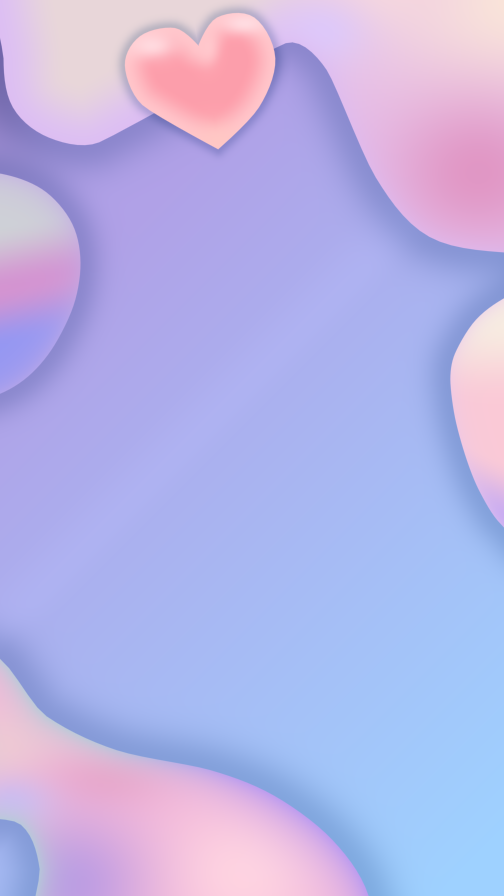
Reproduce this background procedurally as a WebGL 2 fragment shader.

```glsl
#version 300 es
precision highp float;
uniform vec2 u_resolution;
out vec4 fragColor;

// Tangent limited by the shorter neighbour, so a doubled knot is a corner
vec2 tangent(vec2 a, vec2 b, vec2 c) {
    return normalize(c - a) * min(distance(a, b), distance(b, c));
}

// Signed distance to a closed Hermite spline, negative inside
float blob(vec2 p, vec2 knot[12]) {
    float nearest = 1e3, side = 1.0;
    for (int i = 0; i < 12; i++) {
        vec2 b = knot[i], c = knot[(i + 1) % 12];
        vec2 m = tangent(knot[(i + 11) % 12], b, c);
        vec2 n = tangent(b, c, knot[(i + 2) % 12]);
        vec2 start = b;
        for (int j = 1; j <= 7; j++) {
            float t = float(j) / 7.0, u = 1.0 - t;
            vec2 end = b * u * u * (1.0 + 2.0 * t) + c * t * t * (3.0 - 2.0 * t)
                     + m * t * u * u - n * t * t * u;
            vec2 e = end - start, w = p - start;
            vec2 gap = w - e * clamp(dot(w, e) / max(dot(e, e), 1e-7), 0.0, 1.0);
            nearest = min(nearest, dot(gap, gap));
            bvec3 crossing = bvec3(p.y >= start.y, p.y < end.y, e.x * w.y > e.y * w.x);
            if (all(crossing) || !any(crossing)) side = -side;
            start = end;
        }
    }
    return side * sqrt(nearest);
}

// Soft spot of colour
void glow(inout vec3 col, vec2 p, vec2 centre, vec2 radius, vec3 tint) {
    vec2 q = (p - centre) / radius;
    col = mix(col, tint, exp(-dot(q, q)));
}

// Shadow around a shape, then its fill with a smooth edge
void layer(inout vec3 col, float d, vec3 fill, float reach, float pixel) {
    float shade = exp(-pow(max(d, 0.0) / reach, 2.0));
    col *= mix(vec3(1.0), vec3(0.80, 0.84, 0.89), shade);
    col = mix(col, fill, smoothstep(pixel, -pixel, d));
}

void main() {
    vec2 p = gl_FragCoord.xy / u_resolution * vec2(4.32, 7.68);
    float pixel = 3.2 / u_resolution.x;

    // Diagonal backdrop with a faint streak
    float slope = p.x + 7.68 - p.y;
    vec3 col = mix(vec3(0.69, 0.63, 0.905), vec3(0.62, 0.82, 1.0),
                   clamp((slope - 3.0) / 8.5, 0.0, 1.0));
    col += 0.014 * smoothstep(4.8, 5.4, slope) * smoothstep(5.8, 5.4, slope);
    glow(col, p, vec2(-0.1, 7.2), vec2(0.5, 0.85), vec3(0.55, 0.47, 0.74));

    // Wave along the top
    float d = blob(p, vec2[12](vec2(0.1, 8.28), vec2(0.03, 7.18), vec2(0.11, 6.76),
        vec2(0.42, 6.5), vec2(0.85, 6.46), vec2(2.45, 7.31), vec2(2.8, 7.08),
        vec2(3.22, 6.16), vec2(3.68, 5.65), vec2(4.4, 5.51), vec2(5.4, 5.51), vec2(6.0, 8.28)));
    vec3 fill = mix(vec3(0.87, 0.76, 0.95), vec3(0.91, 0.84, 0.85), smoothstep(0.0, 0.55, -d));
    fill = mix(fill, vec3(0.90, 0.74, 0.91), smoothstep(2.2, 3.2, p.x));
    glow(fill, p, vec2(4.5, 7.7), vec2(1.2, 0.9), vec3(0.98, 0.90, 0.85));
    glow(fill, p, vec2(3.3, 7.75), vec2(0.6, 0.35), vec3(0.96, 0.84, 0.87));
    glow(fill, p, vec2(4.1, 6.2), vec2(0.75, 0.65), vec3(0.88, 0.59, 0.77));
    glow(fill, p, vec2(2.75, 7.4), vec2(0.4, 0.3), vec3(0.87, 0.79, 0.98));
    fill = mix(fill, vec3(0.86, 0.73, 0.95), 0.55 * exp(d / 0.12));
    layer(col, d, fill, 0.25, pixel);

    // Pebble on the left
    d = blob(p, vec2[12](vec2(-0.6, 5.98), vec2(-0.2, 6.19), vec2(0.1, 6.17),
        vec2(0.4, 6.03), vec2(0.62, 5.76), vec2(0.69, 5.43), vec2(0.63, 5.06),
        vec2(0.44, 4.68), vec2(0.2, 4.42), vec2(-0.1, 4.27), vec2(-0.5, 4.23), vec2(-0.9, 5.08)));
    float height = p.y - 0.2 * p.x;
    fill = mix(vec3(0.58, 0.59, 0.95), vec3(0.83, 0.58, 0.82), smoothstep(4.7, 5.2, height));
    fill = mix(fill, vec3(0.81, 0.82, 0.84), smoothstep(5.2, 5.75, height));
    fill = mix(fill, vec3(0.76, 0.67, 0.90), 0.6 * exp(d / 0.13));
    layer(col, d, fill, 0.19, pixel);

    // Pebble on the right
    d = blob(p, vec2[12](vec2(4.7, 5.28), vec2(4.35, 5.14), vec2(4.08, 4.94),
        vec2(3.9, 4.65), vec2(3.86, 4.43), vec2(3.9, 4.1), vec2(4.0, 3.74),
        vec2(4.12, 3.45), vec2(4.3, 3.18), vec2(4.7, 2.88), vec2(5.4, 3.28), vec2(5.4, 4.88)));
    fill = mix(vec3(0.98, 0.79, 0.84), vec3(0.97, 0.93, 0.88), smoothstep(4.2, 4.95, p.y));
    fill = mix(fill, vec3(0.74, 0.64, 0.96), smoothstep(3.8, 3.2, p.y + 0.4 * (p.x - 4.2)));
    fill = mix(fill, vec3(0.91, 0.78, 0.93), 0.5 * exp(d / 0.08));
    layer(col, d, fill, 0.2, pixel);

    // Wave along the bottom
    d = blob(p, vec2[12](vec2(-0.15, 2.03), vec2(0.4, 1.54), vec2(1.0, 1.25),
        vec2(1.8, 1.08), vec2(2.35, 0.86), vec2(2.85, 0.48), vec2(3.16, 0.0),
        vec2(3.3, -0.92), vec2(0.4, -0.92), vec2(0.34, 0.23), vec2(0.18, 0.61), vec2(-0.3, 0.78)));
    fill = vec3(0.96, 0.72, 0.85);
    glow(fill, p, vec2(2.1, 0.2), vec2(0.75, 0.6), vec3(1.0, 0.83, 0.88));
    glow(fill, p, vec2(0.0, 1.25), vec2(0.6, 0.4), vec3(0.94, 0.79, 0.83));
    glow(fill, p, vec2(0.9, 1.0), vec2(0.5, 0.25), vec3(0.94, 0.66, 0.79));
    glow(fill, p, vec2(0.6, 0.1), vec2(0.65, 0.6), vec3(0.74, 0.61, 0.89));
    glow(fill, p, vec2(0.1, 0.8), vec2(0.35, 0.22), vec3(0.82, 0.73, 0.95));
    vec3 rim = mix(vec3(0.70, 0.80, 0.85), vec3(0.70, 0.59, 0.95), smoothstep(0.6, 2.3, p.x));
    fill = mix(fill, rim, 0.85 * exp(d / mix(0.12, 0.2, smoothstep(1.2, 2.6, p.x))));
    layer(col, d, fill, 0.25, pixel);

    // Glossy heart
    d = blob(p, vec2[12](vec2(1.7, 7.29), vec2(1.7, 7.29), vec2(1.5, 7.44),
        vec2(1.2, 7.37), vec2(1.07, 7.12), vec2(1.22, 6.78), vec2(1.87, 6.4),
        vec2(1.87, 6.4), vec2(2.22, 6.76), vec2(2.36, 7.18), vec2(2.18, 7.53), vec2(1.86, 7.53)));
    fill = mix(vec3(1.0, 0.77, 0.79), vec3(0.99, 0.62, 0.67), smoothstep(0.0, 0.25, -d));
    glow(fill, p, vec2(1.3, 7.29), vec2(0.2, 0.11), vec3(1.0, 0.85, 0.87));
    glow(fill, p, vec2(2.1, 7.48), vec2(0.2, 0.09), vec3(1.0, 0.86, 0.88));
    glow(fill, p, vec2(1.78, 7.28), vec2(0.09, 0.15), vec3(1.0, 0.78, 0.80));
    glow(fill, p, vec2(1.87, 6.48), vec2(0.22, 0.16), vec3(1.0, 0.78, 0.77));
    layer(col, d, fill, 0.06, pixel);

    fragColor = vec4(col, 1.0);
}
```
